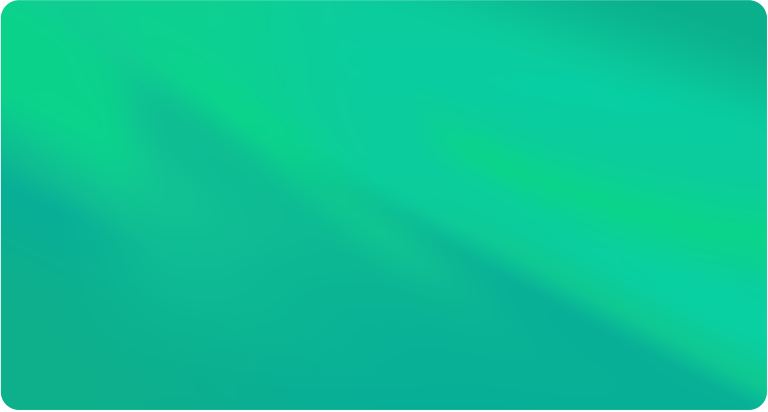
This background is drawn by a WebGL 2 fragment shader. Its source:

```glsl
#version 300 es
precision highp float;
// A rounded card of flowing green and teal silk: a diagonal fold splits a
// bright upper half from a deep lower half. Soft edges and tilted Gaussian
// glows are layered in height units, gently bent by diagonal value noise.
uniform vec2 u_resolution;
out vec4 fragColor;

float hash(vec2 p) {
    return fract(sin(dot(p, vec2(127.1, 311.7))) * 43758.5453);
}

float noise(vec2 p) {
    vec2 i = floor(p), f = fract(p);
    f = f * f * (3.0 - 2.0 * f);
    return mix(mix(hash(i), hash(i + vec2(1, 0)), f.x),
               mix(hash(i + vec2(0, 1)), hash(i + vec2(1, 1)), f.x), f.y);
}

// Gaussian ellipse with its long axis turned by angle
float glow(vec2 p, vec2 center, vec2 radii, float angle) {
    float c = cos(angle), s = sin(angle);
    vec2 d = p - center;
    vec2 q = vec2(c * d.x + s * d.y, c * d.y - s * d.x) / radii;
    return exp(-dot(q, q));
}

float roundedBox(vec2 p, vec2 halfSize, float radius) {
    vec2 q = abs(p) - halfSize + radius;
    return length(max(q, 0.0)) + min(max(q.x, q.y), 0.0) - radius;
}

vec3 silk(vec2 p) {
    vec3 deepTeal = vec3(0.025, 0.68, 0.595);
    vec3 deepGreen = vec3(0.055, 0.685, 0.545);
    vec3 midGreen = vec3(0.07, 0.76, 0.575);
    vec3 green = vec3(0.04, 0.83, 0.545);
    vec3 aqua = vec3(0.03, 0.82, 0.645);

    // Lower half: deep tones rising diagonally into mid green
    vec3 col = mix(deepGreen, deepTeal, smoothstep(0.1, 1.1, p.x + 0.3 * p.y));
    col = mix(col, vec3(0.045, 0.715, 0.575), smoothstep(0.05, 0.4, p.y + 0.1 * p.x));
    col = mix(col, midGreen, glow(p, vec2(0.34, 0.58), vec2(0.42, 0.17), -0.6));
    col = mix(col, deepTeal, 0.8 * glow(p, vec2(1.4, 0.2), vec2(0.46, 0.11), -0.5));
    col = mix(col, deepTeal, 0.4 * glow(p, vec2(0.95, 0.2), vec2(0.4, 0.12), -0.4));
    col = mix(col, midGreen, 0.85 * glow(p, vec2(0.92, 0.44), vec2(0.24, 0.06), -0.6));

    // Deep fold entering from the left edge
    float leftFold = p.y - 0.61 + 0.5 * p.x;
    vec3 leftDeep = mix(deepTeal, deepGreen, smoothstep(0.0, -0.35, leftFold));
    col = mix(col, leftDeep, 0.9 * smoothstep(0.03, -0.07, leftFold) * smoothstep(0.42, 0.1, p.x));

    // Bright upper left corner
    float corner = smoothstep(0.0, 0.2, leftFold) * smoothstep(0.42, 0.24, p.x);
    col = mix(col, green, 0.95 * corner);

    // Upper half above the diagonal fold
    float fold = p.y - 0.57 + 0.527 * (p.x - 0.83);
    vec3 upper = mix(vec3(0.05, 0.815, 0.565), vec3(0.045, 0.80, 0.615),
                     smoothstep(0.5, 0.95, p.x + 0.15 * (p.y - 0.7)));
    upper = mix(upper, aqua, 0.8 * glow(p, vec2(1.72, 0.28), vec2(0.4, 0.09), -0.42));
    upper = mix(upper, vec3(0.06, 0.785, 0.565),
                0.85 * smoothstep(0.9, 1.35, p.x) * exp(-pow((fold - 0.03) / 0.065, 2.0)));
    col = mix(col, upper, smoothstep(-0.05, 0.05, fold));

    // Green band beside a duller crease
    col = mix(col, vec3(0.07, 0.785, 0.575), 0.7 * glow(p, vec2(0.27, 0.9), vec2(0.25, 0.05), -0.75));
    col = mix(col, green, 0.9 * glow(p, vec2(0.6, 0.71), vec2(0.33, 0.07), -0.67));
    col = mix(col, vec3(0.055, 0.735, 0.575), 0.65 * glow(p, vec2(0.56, 0.56), vec2(0.27, 0.055), -0.67));

    // Curved green ribbon on the right
    float t = p.x - 1.1;
    float ribbon = p.y - 0.655 + 0.5 * t - 0.26 * t * t;
    float width = 0.06 + 0.03 * smoothstep(0.0, 0.6, t);
    col = mix(col, green, 0.95 * smoothstep(-0.13, 0.06, t) * exp(-pow(ribbon / width, 2.0)));

    // Aqua sheen and the shaded upper right corner
    col = mix(col, vec3(0.02, 0.81, 0.65), 0.75 * glow(p, vec2(1.42, 0.775), vec2(0.48, 0.06), -0.15));
    float shade = smoothstep(-0.13, 0.16, p.y - 1.0 + 0.34 * (p.x - 1.2));
    return mix(col, vec3(0.04, 0.685, 0.545), shade);
}

void main() {
    vec2 p = gl_FragCoord.xy / u_resolution.y;
    float aspect = u_resolution.x / u_resolution.y;

    // Faint bend running along the fold
    vec2 grain = vec2(dot(p, vec2(0.88, -0.47)), dot(p, vec2(0.47, 0.88)));
    float brush = noise(grain * vec2(1.8, 8.0)) - 0.5;
    vec3 col = silk(p + vec2(0.47, 0.88) * 0.012 * brush);

    // White surround: thin at the sides, a little wider below
    vec2 low = vec2(0.002, 0.005), high = vec2(aspect - 0.0025, 0.9995);
    float d = roundedBox(p - 0.5 * (low + high), 0.5 * (high - low), 0.044);
    float pixel = 1.0 / u_resolution.y;
    col = mix(col, vec3(1.0), smoothstep(-0.6 * pixel, 0.6 * pixel, d));
    fragColor = vec4(col, 1.0);
}
```
